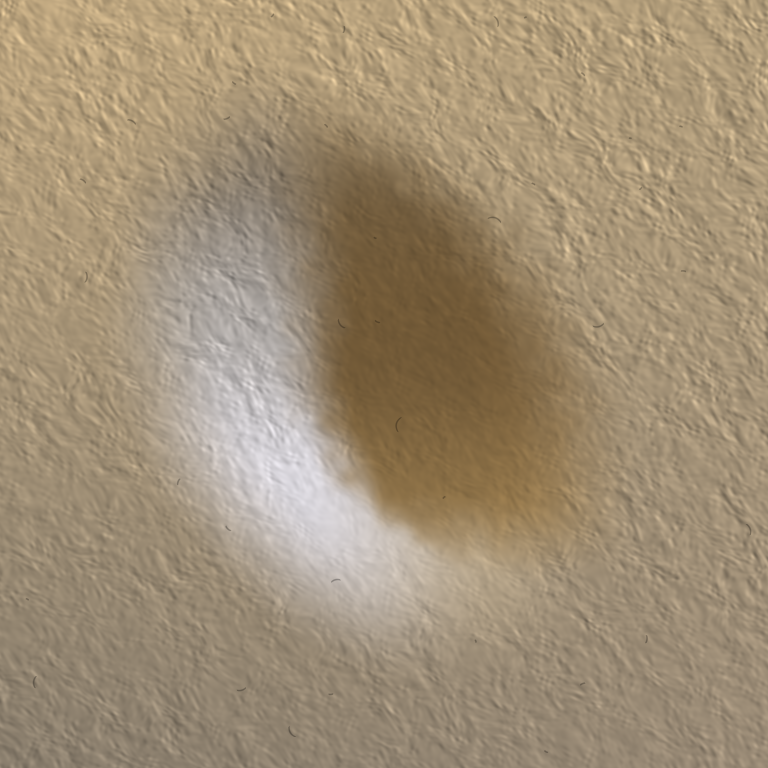
This texture is drawn by a WebGL 2 fragment shader. Its source:

```glsl
#version 300 es
precision highp float;
// A soft oval dent in a rough plaster wall, lit from the side.
uniform vec2 u_resolution;
out vec4 fragColor;

// Wall colours at the four corners
const vec3 WALL_TL = vec3(0.745, 0.65, 0.495);
const vec3 WALL_TR = vec3(0.69, 0.61, 0.475);
const vec3 WALL_BL = vec3(0.535, 0.49, 0.425);
const vec3 WALL_BR = vec3(0.60, 0.54, 0.46);

// Lit slope of the dent, from its upper end to its lower right end
const vec3 SLOPE_DIM  = vec3(0.51, 0.465, 0.405);
const vec3 SLOPE_GREY = vec3(0.68, 0.66, 0.645);
const vec3 SLOPE_PALE = vec3(0.85, 0.84, 0.865);
const vec3 SLOPE_WARM = vec3(0.73, 0.66, 0.55);

// Shaded slope
const vec3 SHADE_TOP    = vec3(0.445, 0.365, 0.25);
const vec3 SHADE_MID    = vec3(0.445, 0.35, 0.215);
const vec3 SHADE_BOTTOM = vec3(0.57, 0.46, 0.29);

// Dent geometry
const vec2 DENT_CENTRE = vec2(0.482, 0.518);
const vec2 DENT_RADII  = vec2(0.39, 0.28);
const vec2 DENT_AXIS   = vec2(0.5, -0.866);

// Plaster grain
const float GRAIN_SCALE  = 48.0;
const float GRAIN_RELIEF = 0.80;
const vec2  GRAIN_LIGHT  = vec2(-0.0018, -0.0008);
const float FIBRE_SCALE  = 15.0;
const float FIBRE_CHANCE = 0.16;

float hash(vec2 cell) {
    uvec2 v = uvec2(ivec2(cell)) * uvec2(1597334673u, 3812015801u);
    uint h = (v.x ^ v.y) * 1597334673u;
    h = (h ^ (h >> 15)) * 2246822519u;
    return float((h ^ (h >> 13)) >> 8) / 16777216.0;
}

float noise(vec2 p) {
    vec2 i = floor(p), f = fract(p);
    f = f * f * (3.0 - 2.0 * f);
    return mix(mix(hash(i), hash(i + vec2(1, 0)), f.x),
               mix(hash(i + vec2(0, 1)), hash(i + vec2(1, 1)), f.x), f.y);
}

// Height of the plaster: layered noise, stretched along a falling diagonal
float plaster(vec2 p) {
    vec2 q = mat2(0.56, 0.74, -0.50, 0.84) * p * GRAIN_SCALE;
    q += 0.6 * vec2(noise(q * 0.7 + 9.0), noise(q * 0.7 + 31.0));
    float height = 0.0, weight = 0.36;
    for (int i = 0; i < 3; i++) {
        height += weight * noise(q);
        q = mat2(1.95, 0.45, -0.45, 1.95) * q + 17.0;
        weight *= 0.8;
    }
    return height;
}

// Short curved fibres and specks scattered over a grid
float fibres(vec2 p) {
    vec2 cell = floor(p * FIBRE_SCALE);
    vec2 seed = vec2(hash(cell + 41.0), hash(cell + 83.0));
    vec2 q = fract(p * FIBRE_SCALE) - mix(vec2(0.25), vec2(0.75), seed);
    float angle = 6.283 * hash(cell + 127.0);
    q = mat2(cos(angle), sin(angle), -sin(angle), cos(angle)) * q;
    float halfLength = mix(0.01, 0.14, seed.x * seed.y);
    vec2 d = vec2(max(abs(q.x) - halfLength, 0.0), q.y - 3.0 * q.x * q.x);
    float line = smoothstep(0.03, 0.0, length(d));
    return line * step(hash(cell + 211.0), FIBRE_CHANCE);
}

// Shaded region between a crisp left edge and a soft right edge
float shadeMask(vec2 p) {
    float low = max(0.5 - p.y, 0.0), high = max(p.y - 0.4, 0.0);
    float left = 0.392 + 0.05 * (0.83 - p.y) + 3.0 * low * low;
    float right = 0.79 - 1.4 * high * high;
    float blur = mix(0.045, 0.08, smoothstep(0.35, 0.8, p.y));
    return smoothstep(left - blur, left + blur, p.x)
         * smoothstep(right + 0.05, right - 0.13, p.x)
         * smoothstep(0.245, 0.36, p.y + 0.04 * (p.x - 0.55))
         * smoothstep(0.92, 0.72, p.y);
}

void main() {
    vec2 p = gl_FragCoord.xy / u_resolution;
    vec3 colour = mix(mix(WALL_BL, WALL_BR, p.x), mix(WALL_TL, WALL_TR, p.x), p.y);

    // Lit slope
    vec2 offset = p - DENT_CENTRE;
    vec2 local = vec2(dot(offset, DENT_AXIS),
                      dot(offset, vec2(-DENT_AXIS.y, DENT_AXIS.x))) / DENT_RADII;
    float warp = 0.05 * (noise(p * 14.0) - 0.5);
    float lit = smoothstep(1.17, 0.63, length(local) + warp)
              * smoothstep(0.55, 0.0, local.y);
    vec3 slope = mix(SLOPE_GREY, SLOPE_DIM, smoothstep(0.56, 0.82, p.y));
    slope = mix(slope, SLOPE_PALE, smoothstep(0.60, 0.36, p.y));
    slope = mix(slope, SLOPE_WARM, smoothstep(0.38, 0.66, p.x) * smoothstep(0.5, 0.3, p.y));
    colour = mix(colour, slope, lit);

    // Shaded slope
    float shade = shadeMask(p + 0.015 * (noise(p * 40.0) - 0.5));
    vec3 dark = mix(SHADE_BOTTOM, SHADE_MID, smoothstep(0.29, 0.55, p.y));
    dark = mix(dark, SHADE_TOP, smoothstep(0.58, 0.82, p.y));
    dark *= 1.0 + 0.10 * smoothstep(0.58, 0.78, p.x);
    colour = mix(colour, dark, shade);

    // Grain, calmer in the shade and where the light is strongest
    float relief = plaster(p + GRAIN_LIGHT) - plaster(p - GRAIN_LIGHT);
    float calm = max(0.62 * shade, 0.72 * lit * smoothstep(0.5, 0.33, p.y));
    float rough = mix(0.75, 1.1, smoothstep(0.1, 0.9, 0.6 * p.y + 0.4 * p.x)) * (1.0 - calm);
    rough *= 0.6 + 0.8 * noise(p * 22.0 + 5.0);
    colour *= 1.0 - GRAIN_RELIEF * relief * rough;
    colour *= 1.0 + 0.05 * (noise(p * 110.0) - 0.5);

    colour *= 1.0 - 0.28 * fibres(p);
    fragColor = vec4(clamp(colour, 0.0, 1.0), 1.0);
}
```
